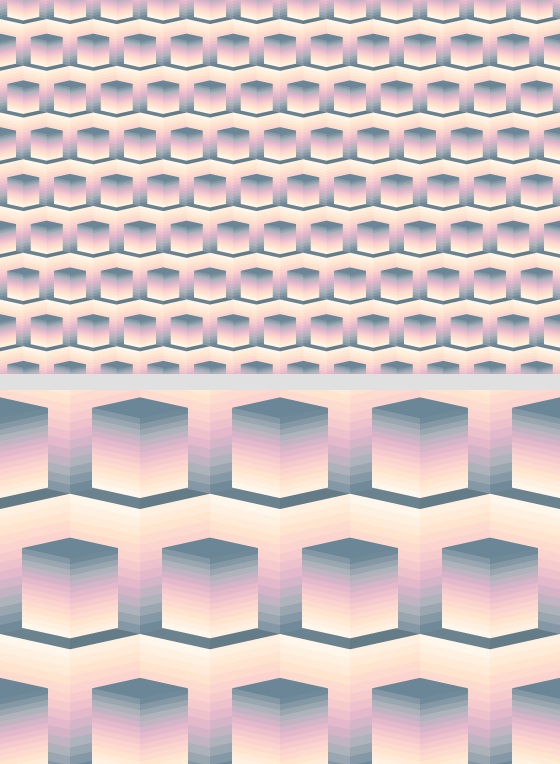
Top, the full canvas; bottom, a detail of the centre.
Give the GLSL for this pattern, as a Shadertoy shader.

```glsl
const float SLOPE = 7.0 / 32.0; // rise of every slanted edge

// Cream (0) to slate (1), cut into flat bands
vec3 bandedRamp(float t, float shade) {
    vec3 ramp[6] = vec3[6](
        vec3(1.00, 0.97, 0.925), vec3(1.00, 0.90, 0.81), vec3(0.98, 0.81, 0.81),
        vec3(0.88, 0.71, 0.80), vec3(0.67, 0.70, 0.73), vec3(0.44, 0.54, 0.60));
    float band = (floor(clamp(t, 0.0, 0.999) * 14.0) + 0.5) / 14.0;
    float p = clamp(band + shade, 0.0, 1.0) * 5.0;
    int i = min(int(p), 4);
    return mix(ramp[i], ramp[i + 1], p - float(i));
}

// Offset from the room's axis; alternate rows shift by half a room
float roomX(float x, float row) {
    return mod(x + 32.0 * (row + 1.0), 64.0) - 32.0;
}

vec3 roomColor(vec2 uv) {
    // 12 by 8 rooms of 64 units, y pointing down
    vec2 q = vec2(uv.x * 768.0, (1.0 - uv.y) * 512.0 - 26.0);
    float row = floor(q.y / 64.0);
    float x = roomX(q.x, row);

    // Above the zigzag, the point belongs to the previous row
    if (q.y - row * 64.0 < SLOPE * abs(x)) {
        row -= 1.0;
        x = roomX(q.x, row);
    }
    float y = q.y - row * 64.0;
    float slant = SLOPE * abs(x);
    float side = x < 0.0 ? -1.0 : 1.0;

    // Cube: lid, then the two front faces
    if (abs(x) < 22.0) {
        if (abs(y - 24.8) + slant < 4.8) return vec3(0.42, 0.525, 0.59);
        float drop = (y + slant - 29.6) / 36.4;
        if (drop > 0.0 && drop < 1.0) return bandedRamp(1.0 - drop, 0.035 * side);
    }

    // Room: floor, then the two back walls
    float depth = (y - slant) / 57.0;
    if (depth > 1.0) return vec3(0.405, 0.50, 0.545) - 0.012 * side;
    return bandedRamp(depth, -0.035 * side);
}

void mainImage(out vec4 fragColor, in vec2 fragCoord) {
    // Average a 4 by 4 grid of samples to smooth the edges
    vec3 color = vec3(0.0);
    for (int j = 0; j < 4; j++) {
        for (int i = 0; i < 4; i++) {
            vec2 jitter = (vec2(i, j) + 0.5) / 4.0 - 0.5;
            color += roomColor((fragCoord + jitter) / iResolution.xy);
        }
    }
    fragColor = vec4(color / 16.0, 1.0);
}
```
